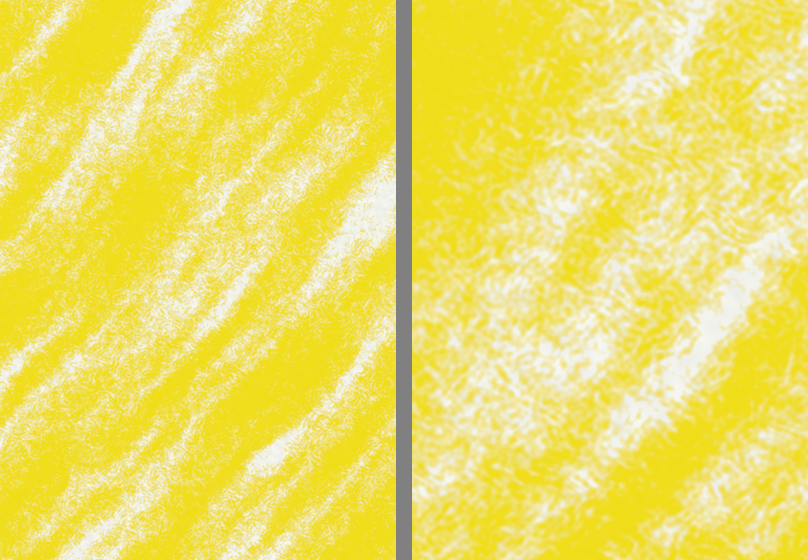
Left: the whole. Right: its middle third, enlarged.
Write a WebGL 1 fragment shader that draws this texture.

```glsl
precision highp float;
// Yellow wax crayon rubbed in slanted strokes over rough white paper.

uniform vec2 u_resolution;

const vec3 WAX = vec3(0.94, 0.868, 0.10);
const vec3 PAPER = vec3(0.945, 0.95, 0.925);
const float BARE_MEAN = 0.265;      // average share of paper showing through
const float BARE_SPREAD = 0.39;     // contrast between wax and paper
const float KNEE = 0.006;           // softness of the fully covered areas
const float GAP_SKEW = 0.12;        // makes bare gaps rarer but cleaner
const float STROKE_LEAN = 1.0;      // sideways run of strokes at the bottom
const float STROKE_BEND = 0.165;    // strokes grow steeper towards the top
const float WOBBLE = 0.006;
const vec2 WIDE_STROKE = vec2(1.9, 10.5);  // frequencies along, across
const vec2 THIN_STROKE = vec2(3.2, 23.0);
const vec2 PATCH = vec2(11.0, 36.0);
const vec2 FLECK = vec2(95.0, 215.0);
const float TOOTH = 58.0;           // paper tooth, cells per canvas height
const float DUST = 240.0;           // finest grain
const float NOISE_GAIN = 4.7;       // brings noise to unit deviation

float hash(vec2 p) {
  vec3 q = fract(vec3(p.xyx) * 0.1031);
  q += dot(q, q.yzx + 33.33);
  return fract((q.x + q.y) * q.z);
}

// Dot product of a random unit gradient with the offset from its corner.
float corner(vec2 cell, vec2 offset) {
  float angle = 6.28318 * hash(cell);
  return dot(vec2(cos(angle), sin(angle)), offset);
}

// Gradient noise with zero mean and about unit deviation.
float noise(vec2 p) {
  vec2 i = floor(p);
  vec2 f = p - i;
  vec2 u = f * f * f * (f * (f * 6.0 - 15.0) + 10.0);
  vec2 e = vec2(1.0, 0.0);
  float low = mix(corner(i, f), corner(i + e, f - e), u.x);
  float high = mix(corner(i + e.yx, f - e.yx), corner(i + 1.0, f - 1.0), u.x);
  return NOISE_GAIN * mix(low, high, u.y);
}

vec2 rotate(vec2 p, float angle) {
  float c = cos(angle);
  float s = sin(angle);
  return vec2(c * p.x + s * p.y, c * p.y - s * p.x);
}

// Coordinates along and across the gently bent strokes.
vec2 strokeSpace(vec2 p) {
  float run = STROKE_LEAN * p.y - STROKE_BEND * p.y * p.y;
  vec2 s = vec2(0.75 * p.y + 0.66 * p.x, 0.76 * (p.x - run));
  s.y += WOBBLE * noise(p * 4.0 + 7.0) + 0.3 * WOBBLE * noise(p * 23.0 + 3.0);
  return s;
}

// Pressure bands left by the strokes; high values are bare gaps.
float strokes(vec2 s) {
  float band = 0.62 * noise(s * WIDE_STROKE + vec2(31.3, 52.6))
             + 0.50 * noise(s * THIN_STROKE + vec2(83.7, 71.2))
             + 0.25 * noise(s * PATCH + vec2(17.4, 96.1));
  return band + GAP_SKEW * (band * band - 0.7);
}

// Short crossing scratches and fine grain of the paper.
float grain(vec2 p) {
  vec2 bent = p + 0.0015 * vec2(noise(p * 45.0 + 11.0), noise(p * 45.0 + 64.0));
  float rising = noise(rotate(bent, 0.85) * FLECK + 140.0);
  float falling = noise(rotate(bent, -0.55) * FLECK + 290.0);
  float choice = smoothstep(-0.9, 0.9, noise(p * 32.0 + 23.0));
  return 0.36 * mix(rising, falling, choice)
       + 0.23 * noise(rotate(bent, 0.4) * TOOTH + 47.0)
       + 0.27 * noise(rotate(p, 0.6) * DUST + 270.0);
}

void main() {
  vec2 p = gl_FragCoord.xy / u_resolution.y;

  // Share of bare paper, levelling off smoothly where wax is thick.
  float level = BARE_MEAN + BARE_SPREAD * (strokes(strokeSpace(p)) + grain(p));
  float bare = 0.5 * (level + sqrt(level * level + KNEE));
  bare = min(bare, 1.0);

  // Green rises late, so thin wax stays a warm yellow.
  vec3 color = mix(WAX, PAPER, vec3(bare, bare * bare, bare));
  color -= 0.008 * bare * noise(p * 85.0 + 59.0);
  gl_FragColor = vec4(color, 1.0);
}
```
